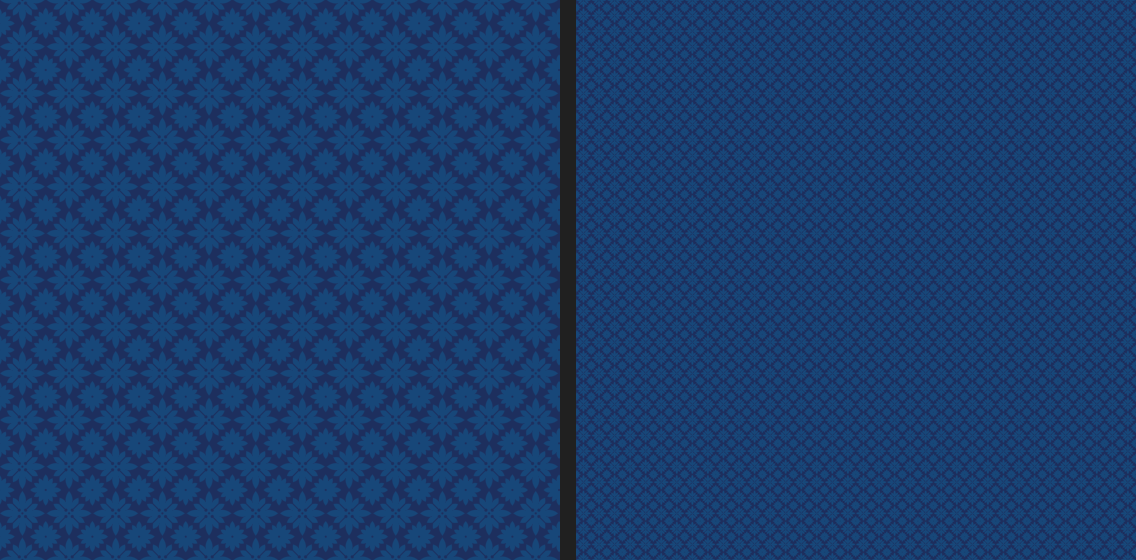
Left, the tile; right, the same tile 3 across and 3 down.
Give the GLSL for this pattern, as a WebGL 2 fragment shader.

```glsl
#version 300 es
precision highp float;
// Tone-on-tone blue damask: large split-petal flowers alternating with small rosettes.

uniform vec2 u_resolution;
out vec4 fragColor;

const float REPEATS = 12.0;
const vec2 LARGE_CENTER = vec2(0.48, 0.0);
const vec3 NAVY = vec3(0.112, 0.185, 0.370);
const vec3 BLUE = vec3(0.092, 0.277, 0.475);

// Offset from the nearest repeat of a center, in cell units
vec2 cellOffset(vec2 p, vec2 center) {
    return fract(p - center + 0.5) - 0.5;
}

// Mirror the plane into one 45 degree wedge above the x axis
vec2 foldEight(vec2 p) {
    p = abs(p);
    return p.y > p.x ? p.yx : p;
}

// Pointed petal lying along an angle, between two radii
float petal(vec2 p, float angle, float base, float tip, float halfWidth) {
    vec2 axis = vec2(cos(angle), sin(angle));
    float halfLen = 0.5 * (tip - base);
    float across = abs(axis.x * p.y - axis.y * p.x);
    float along = abs(dot(p, axis) - 0.5 * (tip + base));
    vec2 q = vec2(across, along);
    float d = 0.5 * (halfLen * halfLen - halfWidth * halfWidth) / halfWidth;
    bool nearTip = halfLen * q.x < d * (q.y - halfLen);
    return nearTip ? length(q - vec2(0.0, halfLen))
                   : length(q + vec2(d, 0.0)) - d - halfWidth;
}

// Twelve petals around a disc: four main tips, eight side tips
float flower(vec2 w, float disc, float mainTip, float sideTip,
             float sideAngle, float halfWidth) {
    float mainPetal = petal(w, 0.0, 0.08, mainTip, halfWidth);
    float sidePetal = petal(w, sideAngle, 0.08, sideTip, halfWidth * 0.87);
    return min(length(w) - disc, min(mainPetal, sidePetal));
}

// Tapered slit along the wedge's diagonal edge
float diagonalSlit(vec2 w, float start, float end, float halfWidth) {
    vec2 q = vec2(w.x + w.y, w.x - w.y) * 0.70711;
    q.x -= clamp(q.x, start, end);
    return length(q) - halfWidth;
}

float coverage(float dist, float pixel) {
    return 1.0 - smoothstep(-0.8 * pixel, 0.8 * pixel, dist);
}

void main() {
    vec2 p = gl_FragCoord.xy / u_resolution * REPEATS;
    float pixel = REPEATS / min(u_resolution.x, u_resolution.y);

    // Large flower with slits, four seeds and a pierced center
    vec2 large = foldEight(cellOffset(p, LARGE_CENTER));
    float largeDist = flower(large, 0.225, 0.475, 0.385, 0.54, 0.075);
    float slit = diagonalSlit(large, 0.12, 0.30, 0.011);
    float seeds = length(large - vec2(0.068)) - 0.033;
    float eye = length(large) - 0.022;
    largeDist = max(largeDist, -min(slit, min(seeds, eye)));

    // Small rosette midway between the large flowers
    vec2 small = foldEight(cellOffset(p, LARGE_CENTER + 0.5));
    float smallDist = flower(small, 0.205, 0.33, 0.285, 0.5236, 0.056);
    smallDist = max(smallDist, 0.021 - length(small));

    float ink = coverage(min(largeDist, smallDist), pixel);
    fragColor = vec4(mix(NAVY, BLUE, ink), 1.0);
}
```
